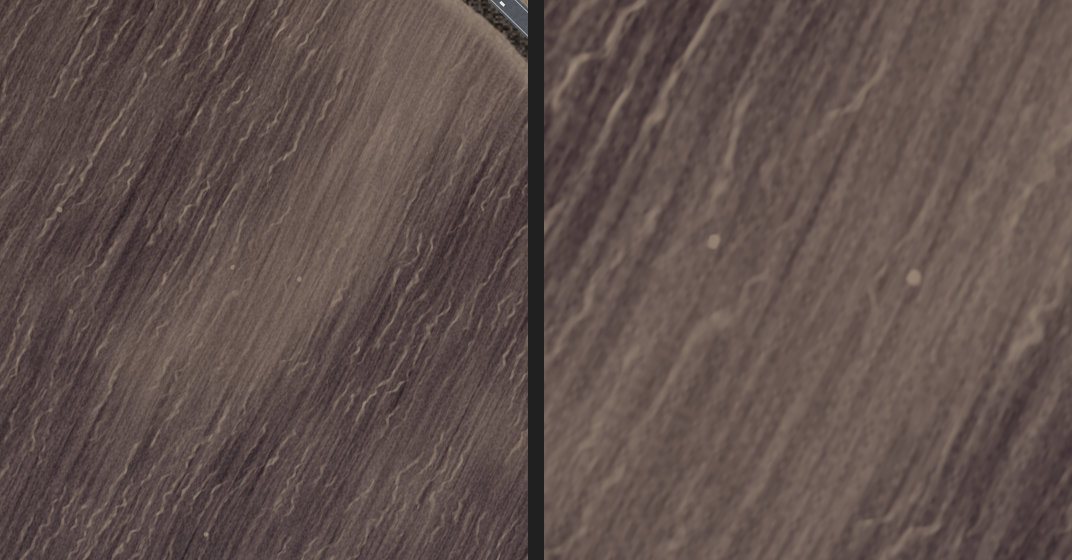
Left, the full canvas; right, a detail of the centre.
This texture is drawn by a Shadertoy shader. Its source:

```glsl
// Aerial view of a ploughed field: broad soil tones, fine slanted furrows and
// broken rows of pale straw, with a dirt verge and a road across one corner.
// Layers of stretched value noise are laid along rotated field axes.

const vec3 DARK_SOIL = vec3(0.265, 0.208, 0.208);
const vec3 PALE_SOIL = vec3(0.475, 0.405, 0.370);
const vec3 STRAW     = vec3(0.640, 0.565, 0.490);
const vec3 DIRT      = vec3(0.570, 0.500, 0.445);
const vec3 SCRUB     = vec3(0.235, 0.205, 0.185);
const vec3 ASPHALT   = vec3(0.330, 0.340, 0.370);
const vec3 PAINT     = vec3(0.780, 0.780, 0.790);

float hash(vec2 p) {
    return fract(sin(dot(p, vec2(127.1, 311.7))) * 43758.5453);
}

float noise(vec2 p) {
    vec2 i = floor(p), f = fract(p);
    f = f * f * (3.0 - 2.0 * f);
    return mix(mix(hash(i), hash(i + vec2(1, 0)), f.x),
               mix(hash(i + vec2(0, 1)), hash(i + vec2(1, 1)), f.x), f.y);
}

float fbm(vec2 p) {
    float sum = 0.0, amp = 0.5;
    for (int i = 0; i < 4; i++) {
        sum += amp * noise(p);
        p = p * 2.03 + 17.0;
        amp *= 0.5;
    }
    return sum / 0.9375;
}

// x runs across the rows, y runs along them
vec2 fieldAxes(vec2 p, float degrees) {
    float a = radians(degrees);
    vec2 dir = vec2(cos(a), sin(a));
    return vec2(dot(p, vec2(dir.y, -dir.x)), dot(p, dir));
}

float segment(vec2 p, vec2 a, vec2 b) {
    vec2 ab = b - a;
    return length(p - a - ab * clamp(dot(p - a, ab) / dot(ab, ab), 0.0, 1.0));
}

float glow(float d, float radius) {
    return exp(-d * d / (radius * radius));
}

// Soft-edged coverage of a shape of given half width
float cover(float d, float halfWidth, float soft) {
    return 1.0 - smoothstep(halfWidth - soft, halfWidth + soft, d);
}

// Broad dry and damp areas of the soil
float soilTone(vec2 p) {
    vec2 q = p + 0.12 * (vec2(fbm(p * 5.0), fbm(p * 5.0 + 31.0)) - 0.5);
    float ridge = min(segment(q, vec2(0.74, 1.02), vec2(0.58, 0.56)),
                      segment(q, vec2(0.58, 0.56), vec2(0.27, 0.35)));
    float tone = 0.32 + 0.46 * glow(ridge, 0.13);
    tone += 0.28 * glow(length(q - vec2(0.92, 0.85)), 0.16);
    tone += 0.28 * glow(length(q - vec2(0.92, 0.22)), 0.08);
    tone += 0.22 * glow(length(q - vec2(0.73, 0.09)), 0.10);
    tone -= 0.15 * glow(segment(q, vec2(0.86, 0.56), vec2(0.62, 0.32)), 0.09);
    return tone + 0.35 * (fbm(fieldAxes(p, 58.0) * vec2(9.0, 3.5)) - 0.5);
}

// Fine furrow lines and grain, centred on zero
float furrows(vec2 f) {
    float wide = noise(f * vec2(150.0, 5.0)) - 0.5;
    float fine = noise(f * vec2(310.0, 16.0) + 40.0) - 0.5;
    float grain = noise(f * vec2(420.0, 240.0)) - 0.5;
    float cuts = smoothstep(0.62, 0.92, noise(f * vec2(125.0, 3.0) + 70.0));
    return 0.40 * wide + 0.45 * fine + 0.42 * grain - 0.28 * cuts;
}

// Wavering, interrupted rows of straw
float strawRows(vec2 f, float spacing, float seed) {
    float x = f.x / spacing + 0.9 * (noise(f * vec2(12.0, 20.0) + seed) - 0.5);
    x += 0.4 * (noise(f * vec2(60.0, 80.0) + seed) - 0.5);
    float row = floor(x);
    float present = smoothstep(0.36, 0.78, noise(vec2(row * 7.0 + seed, f.y * 14.0)));
    float ragged = noise(f * vec2(270.0, 120.0) + seed);
    return present * cover(abs(fract(x) - 0.5), 0.12, 0.09) * (0.15 + 1.0 * ragged);
}

// Faint turning arcs and a few pale heaps scattered over the field
float marks(vec2 p, vec2 size) {
    float m = 0.0;
    for (int i = 0; i < 6; i++) {
        float k = float(i);
        vec2 c = size * vec2(hash(vec2(k, 3.0)), hash(vec2(k, 8.0)));
        vec2 d = p - c;
        float arc = cover(abs(length(d) - mix(0.018, 0.04, hash(vec2(k, 5.0)))), 0.0015, 0.001);
        m += 0.13 * arc * smoothstep(-0.01, 0.02, d.y + 0.4 * d.x);
        vec2 heap = size * vec2(hash(vec2(k, 14.0)), hash(vec2(k, 21.0)));
        m += 0.7 * cover(length(p - heap) + 0.005 * noise(p * 200.0), 0.006, 0.002);
    }
    return m;
}

// Dirt verge, scrub and road; c is the distance towards the corner
vec3 roadside(vec3 col, vec2 p, vec2 size) {
    vec2 n = vec2(0.70, 0.714);
    vec2 q = p - size;
    float c = dot(q, n), t = dot(q, vec2(n.y, -n.x));
    float edge = c + 0.012 * (fbm(p * 30.0) - 0.5) + 0.5 * t * t;
    float rough = noise(p * 230.0) - 0.5;
    col = mix(col, DIRT + 0.10 * rough, 0.8 * smoothstep(-0.125, -0.085, edge));
    col = mix(col, SCRUB + 0.28 * rough, smoothstep(-0.082, -0.074, edge));
    col = mix(col, ASPHALT + 0.04 * rough, smoothstep(-0.052, -0.049, c));
    col = mix(col, PAINT, 0.7 * cover(abs(c + 0.046), 0.001, 0.001));
    col = mix(col, PAINT, 0.7 * cover(abs(c + 0.016), 0.001, 0.001));
    vec2 car = abs(vec2(c + 0.037, t + 0.028)) - vec2(0.0025, 0.005);
    col = mix(col, vec3(0.9), cover(max(car.x, car.y), 0.0, 0.001));
    return mix(col, DIRT + 0.15 * rough, smoothstep(-0.012, -0.009, c));
}

void mainImage(out vec4 fragColor, in vec2 fragCoord) {
    vec2 p = fragCoord / iResolution.y;
    vec2 size = vec2(iResolution.x / iResolution.y, 1.0);
    float bend = 0.025 * (fbm(p * 2.5 + 9.0) - 0.5);

    float tone = soilTone(p);
    float dryness = smoothstep(0.35, 0.85, tone);
    float relief = furrows(fieldAxes(p, 64.0) + vec2(bend, 0.0));
    vec3 col = mix(DARK_SOIL, PALE_SOIL, tone + relief * mix(1.0, 0.75, dryness));
    col += vec3(-0.006, 0.0, 0.012) * (1.0 - p.y) * (1.0 - dryness);

    vec2 rows = fieldAxes(p, 59.0) + vec2(bend, 0.0);
    float straw = strawRows(rows, 0.024, 5.0) + 0.45 * strawRows(rows, 0.017, 43.0);
    straw *= mix(0.75, 0.45, dryness) * mix(0.6, 1.1, fbm(p * 4.0 + 50.0));
    col = mix(col, STRAW, clamp(straw + marks(p, size), 0.0, 0.85));

    fragColor = vec4(clamp(roadside(col, p, size), 0.0, 1.0), 1.0);
}
```
